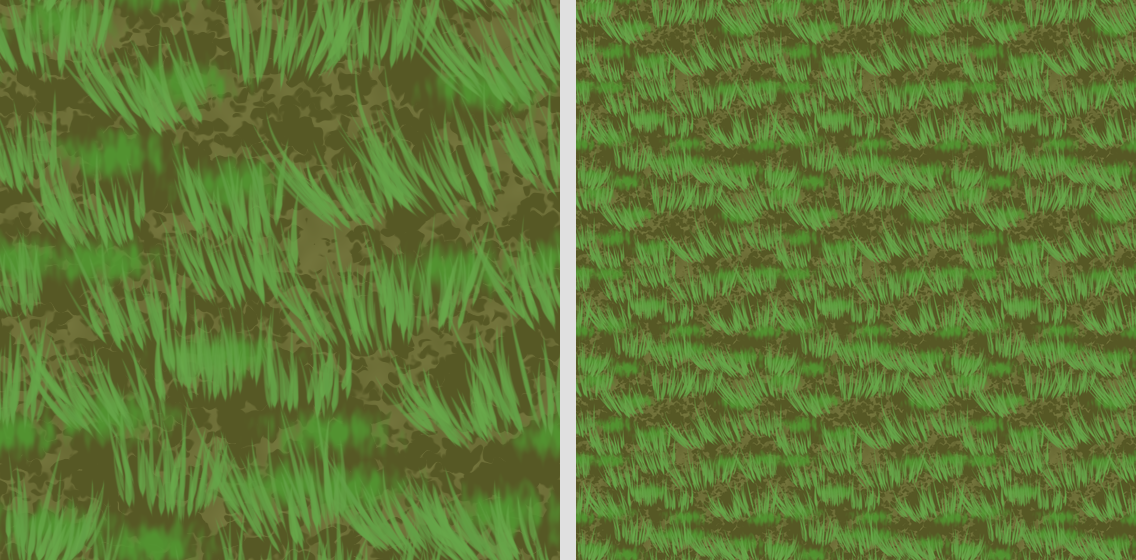
Left: one tile. Right: repeated 3 by 3.
A WebGL 1 fragment shader for this texture:

```glsl
precision highp float;
uniform vec2 u_resolution;

const vec3 SOIL_DARK = vec3(0.338, 0.345, 0.145);
const vec3 SOIL_LIGHT = vec3(0.450, 0.455, 0.235);
const vec3 MOSS = vec3(0.320, 0.600, 0.195);
const vec3 BLADE = vec3(0.398, 0.645, 0.283);

const float TUFTS = 5.0;                      // tufts per side
const int BLADES = 40;                        // blades per tuft
const vec2 TUFT_REACH = vec2(0.25, 0.21);
const vec2 TUFT_JITTER = vec2(0.45, 0.75);
const float TUFT_WIDTH = 0.09;
const float BLADE_WIDTH = 0.0046;
const float BLADE_SOFTNESS = 0.0013;
const vec2 MOSS_SIZE = vec2(0.125, 0.050);
const float MOSS_SHARE = 0.7;
const vec2 PEBBLES = vec2(34.0, 44.0);        // dark spots per side
const float SOIL_LEVEL = 0.60;
const float SOIL_SOFTNESS = 0.10;

vec3 hash3(vec2 p) {
  vec3 q = fract(p.xyx * vec3(0.1031, 0.1030, 0.0973));
  q += dot(q, q.yxz + 33.33);
  return fract((q.xxy + q.yzz) * q.zyx);
}

float cornerGradient(vec2 cell, vec2 offset, vec2 period) {
  float angle = 6.2832 * hash3(mod(cell, period) + 7.0).x;
  return dot(vec2(cos(angle), sin(angle)), offset);
}

// Gradient noise that wraps after period cells
float noise(vec2 uv, vec2 period) {
  vec2 p = uv * period;
  vec2 i = floor(p);
  vec2 f = p - i;
  vec2 s = f * f * f * (f * (f * 6.0 - 15.0) + 10.0);
  vec2 e = vec2(1.0, 0.0);
  float low = mix(cornerGradient(i, f, period),
                  cornerGradient(i + e, f - e, period), s.x);
  float high = mix(cornerGradient(i + e.yx, f - e.yx, period),
                   cornerGradient(i + 1.0, f - 1.0, period), s.x);
  return mix(low, high, s.y);
}

// Distance to the nearest of the scattered spot centres
float spotDistance(vec2 uv) {
  vec2 p = uv * PEBBLES;
  vec2 base = floor(p);
  float nearest = 2.0;
  for (int j = -1; j <= 1; j++) {
    for (int i = -1; i <= 1; i++) {
      vec2 cell = base + vec2(float(i), float(j));
      vec2 centre = cell + hash3(mod(cell, PEBBLES) + 91.0).xy;
      nearest = min(nearest, distance(p, centre));
    }
  }
  return nearest;
}

vec3 soil(vec2 uv) {
  vec2 warp = vec2(noise(uv, vec2(47.0)), noise(uv, vec2(53.0)));
  float level = spotDistance(uv + 0.018 * warp)
              + 0.8 * noise(uv, vec2(6.0, 8.0))
              + 0.55 * noise(uv, vec2(15.0, 19.0));
  float light = smoothstep(SOIL_LEVEL - SOIL_SOFTNESS, SOIL_LEVEL + SOIL_SOFTNESS, level);
  light *= 0.85 + 0.4 * noise(uv, vec2(21.0));
  return mix(SOIL_DARK, SOIL_LIGHT, light);
}

// Paints one tuft over the premultiplied grass layer; d is relative to its centre
vec4 paintTuft(vec4 grass, vec2 d, vec2 id) {
  vec3 tuft = hash3(id + 131.0);
  float size = mix(0.8, 1.12, tuft.y);
  float tuftLean = mix(-0.8, 0.3, tuft.x);
  float fan = mix(0.1, 0.45, tuft.z);
  float soft = BLADE_SOFTNESS + 0.5 / u_resolution.y;
  for (int k = 0; k < BLADES; k++) {
    float n = float(k);
    vec3 r = hash3(vec2(id.x * 41.0 + n, id.y + 57.0));
    vec3 s = hash3(vec2(id.x * 41.0 + n, id.y + 83.0));
    float side = 2.0 * fract(n * 0.618 + 0.25 * r.x) - 1.0;
    float tall = pow(r.z, 4.0);
    float height = size * (0.075 + 0.085 * r.y + 0.075 * tall);
    float rootY = size * (-0.11 + 0.035 * side * side + 0.055 * s.x);
    float t = (d.y - rootY) / height;
    if (t > 0.0 && t < 1.0) {
      float lean = (tuftLean + fan * side + 0.3 * (s.y - 0.5)) * (1.0 - 0.4 * tall);
      float bend = -0.45 * lean + 0.35 * (s.z - 0.6);
      float x = size * TUFT_WIDTH * side - 0.06 * tuftLean
              + height * t * (1.2 * lean + bend * t);
      float slope = 1.2 * lean + 2.0 * bend * t;
      float dist = abs(d.x - x) * inversesqrt(1.0 + slope * slope);
      float width = BLADE_WIDTH * mix(0.55, 1.5, r.x * s.y + 0.3 * s.z)
                  * smoothstep(0.0, 0.25, t) * (1.0 - t * t);
      float cover = 1.0 - smoothstep(width - soft, width + soft, dist);
      cover *= mix(0.6, 0.97, r.x) * (1.0 - 0.35 * t);
      cover *= smoothstep(0.0, 0.12, t) * smoothstep(1.0, 0.9, t);
      grass = mix(grass, vec4(BLADE * mix(0.96, 1.03, s.z), 1.0), cover);
    }
  }
  return grass;
}

void main() {
  vec2 uv = gl_FragCoord.xy / u_resolution;
  float fray = noise(uv, vec2(52.0, 18.0)) + 0.5 * noise(uv, vec2(90.0, 40.0));
  float moss = 0.0;
  vec4 grass = vec4(0.0);

  // Each row of tufts is shifted by its own amount
  for (int j = -1; j <= 1; j++) {
    float row = floor(uv.y * TUFTS) + float(j);
    float shift = hash3(vec2(mod(row, TUFTS), 17.0)).x;
    for (int i = -1; i <= 1; i++) {
      vec2 cell = vec2(floor(uv.x * TUFTS - shift) + float(i), row);
      vec2 id = mod(cell, TUFTS);
      vec2 middle = cell + vec2(shift, 0.0) + 0.5;
      vec2 d = uv - (middle + TUFT_JITTER * (hash3(id + 211.0).xy - 0.5)) / TUFTS;

      // Moss lies independently of the tufts
      vec3 m = hash3(id + 307.0);
      vec2 q = (uv - (middle + TUFT_JITTER * (m.xy - 0.5)) / TUFTS) / MOSS_SIZE;
      float patchCover = smoothstep(1.1, 0.1, length(q) + 0.6 * fray);
      moss = max(moss, patchCover * step(m.z, MOSS_SHARE));

      if (all(lessThan(abs(d), TUFT_REACH))) grass = paintTuft(grass, d, id);
    }
  }

  vec3 color = mix(soil(uv), MOSS, 0.9 * moss);
  gl_FragColor = vec4(color * (1.0 - grass.a) + grass.rgb, 1.0);
}
```
